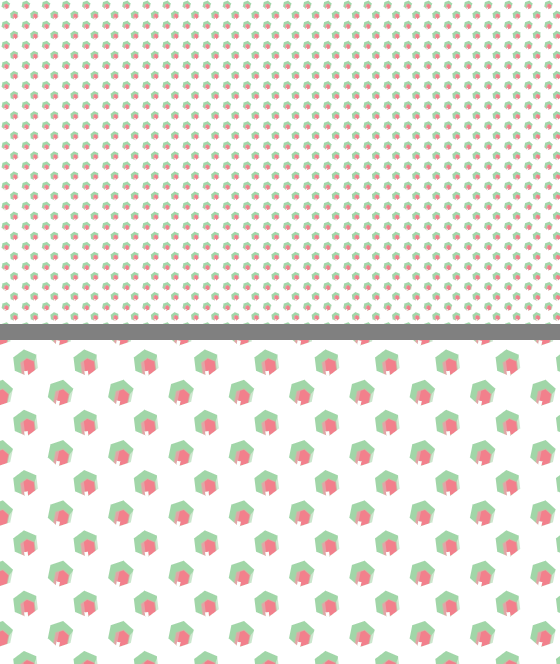
Top, the full canvas; bottom, a detail of the centre.
This pattern is drawn by a Shadertoy shader. Its source:

```glsl
const float REPEATS_ACROSS = 27.86;
const vec2 FIRST_MOTIF = vec2(0.29, 0.25);   // from the top left, in repeats
const vec2 SECOND_OFFSET = vec2(0.42, 0.50);
const float MOTIF_RADIUS = 0.222;            // in repeats
const float FIRST_TILT = 0.20;
const float SECOND_TILT = -0.12;
const float SEAM_WIDTH = 0.07;               // in motif radii

const vec3 PAPER = vec3(1.0);
const vec3 GREEN = vec3(0.63, 0.84, 0.66);
const vec3 PALE_GREEN = vec3(0.80, 0.91, 0.81);
const vec3 PINK = vec3(0.95, 0.50, 0.55);
const vec3 DUSTY_PINK = vec3(0.89, 0.64, 0.65);
const vec3 TAN = vec3(0.79, 0.73, 0.65);

float cover(float distance, float pixel) {
    return clamp(0.5 - distance / pixel, 0.0, 1.0);
}

vec2 rotate(vec2 p, float angle) {
    float c = cos(angle), s = sin(angle);
    return vec2(c * p.x - s * p.y, s * p.x + c * p.y);
}

// Hexagon with a corner at the top
float hexagon(vec2 p) {
    p = abs(p);
    return max(p.x, dot(p, vec2(0.5, 0.866))) - 0.866;
}

// Upright block with a pitched top
float house(vec2 p) {
    p -= vec2(0.14, -0.26);
    float walls = max(abs(p.x) - 0.48, -0.62 - p.y);
    float roof = dot(vec2(abs(p.x), p.y), vec2(0.5, 0.866)) - 0.48;
    return max(walls, roof);
}

// Gap that opens at the foot of the motif
float notch(vec2 p) {
    p -= vec2(-0.05, -0.62);
    return max(abs(p.x) - 0.13, p.y);
}

void paintMotif(inout vec3 colour, vec2 p, float pixel) {
    float shell = max(hexagon(p), -notch(p));
    float core = max(house(p), shell);

    // Green shell with a pale lower right side
    float paleSide = dot(p, vec2(0.88, -0.48)) - 0.58;
    vec3 motif = mix(PALE_GREEN, GREEN, cover(paleSide, pixel));

    // Pink core with a seam and a dusty left side
    motif = mix(motif, TAN, cover(core - SEAM_WIDTH, pixel));
    vec3 coreColour = mix(PINK, DUSTY_PINK, cover(p.x + 0.13, pixel));
    motif = mix(motif, coreColour, cover(core, pixel));

    colour = mix(colour, motif, cover(shell, pixel));
}

void mainImage(out vec4 fragColor, in vec2 fragCoord) {
    float scale = REPEATS_ACROSS / iResolution.x;
    vec2 grid = vec2(fragCoord.x, iResolution.y - fragCoord.y) * scale;
    float pixel = scale / MOTIF_RADIUS;
    vec3 colour = PAPER;

    // Two interleaved square lattices
    for (int i = 0; i < 2; i++) {
        vec2 origin = FIRST_MOTIF + float(i) * SECOND_OFFSET;
        vec2 p = fract(grid - origin + 0.5) - 0.5;
        p = vec2(p.x, -p.y) / MOTIF_RADIUS;
        float tilt = i == 0 ? FIRST_TILT : SECOND_TILT;
        paintMotif(colour, rotate(p, tilt), pixel);
    }
    fragColor = vec4(colour, 1.0);
}
```
